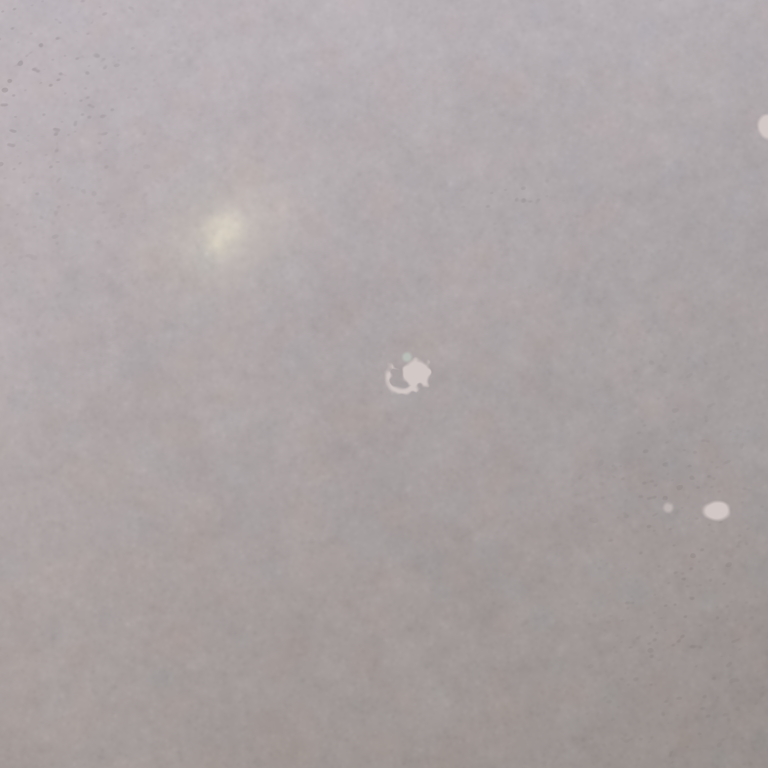
Give the GLSL for this texture, as a WebGL 1 fragment shader.

```glsl
precision highp float;
// Worn grey painted surface: a soft light falloff, faint mottling and grain,
// a warm reflected glow, a few pale paint chips and clusters of dark pits.
// Mottling is cellular: each jittered cell adds one soft signed spot.

uniform vec2 u_resolution;

// Surface colour at the four corners
const vec3 TOP_LEFT = vec3(0.742, 0.712, 0.732);
const vec3 TOP_RIGHT = vec3(0.702, 0.678, 0.694);
const vec3 LOW_LEFT = vec3(0.652, 0.618, 0.608);
const vec3 LOW_RIGHT = vec3(0.588, 0.558, 0.546);

const vec3 CHIP_COLOR = vec3(0.835, 0.795, 0.785);
const vec3 CHIP_MINT = vec3(0.74, 0.77, 0.74);
const vec3 GLOW_COLOR = vec3(0.125, 0.125, 0.070);

const vec2 GLOW_POS = vec2(0.288, 0.694);
const vec2 MAIN_CHIP = vec2(0.530, 0.512);
const float CHIP_BLUR = 0.003;    // half width of a chip edge
const float CHIP_ROUGH = 0.006;   // raggedness of the main chip
const float MOTTLE = 0.021;       // contrast of the mottling
const float TINT = 0.006;         // strength of the colour blotches
const float PIT_DEPTH = 0.075;

vec3 hash3(vec2 cell) {
  vec3 q = vec3(dot(cell, vec2(127.1, 311.7)),
                dot(cell, vec2(269.5, 183.3)),
                dot(cell, vec2(419.2, 371.9)));
  return fract(sin(q) * 43758.545);
}

// Sum of soft spots, one per jittered cell, with random sign and strength
float spots(vec2 p) {
  vec2 cell = floor(p);
  float sum = 0.0;
  for (int j = -1; j <= 1; j++) {
    for (int i = -1; i <= 1; i++) {
      vec2 c = cell + vec2(float(i), float(j));
      vec3 h = hash3(c);
      vec2 d = p - c - h.xy;
      sum += (2.0 * h.z - 1.0) * exp(-5.0 * dot(d, d));
    }
  }
  return sum;
}

// Layers from broad blotches down to fine grain
float mottling(vec2 p) {
  float sum = 0.0;
  float scale = 9.0;
  float weight = 0.4;
  for (int i = 0; i < 5; i++) {
    sum += weight * spots(p * scale + 17.3 * float(i));
    scale *= 2.05;
    weight *= 1.12;
  }
  return sum;
}

// Approximate signed distance to an ellipse
float ellipse(vec2 p, vec2 radius) {
  return (length(p / radius) - 1.0) * min(radius.x, radius.y);
}

float coverage(float d) {
  return 1.0 - smoothstep(-CHIP_BLUR, CHIP_BLUR, d);
}

float cluster(vec2 p, vec2 center, vec2 size) {
  vec2 d = (p - center) / size;
  return exp(-dot(d, d));
}

// Ragged flake with a thin hook curling round its lower left
float mainChip(vec2 p) {
  float rough = CHIP_ROUGH * spots(p * 110.0);
  float flake = ellipse(p - vec2(0.012, 0.001), vec2(0.016, 0.018));
  vec2 q = p - vec2(-0.006, -0.004);
  float hook = abs(length(q) - 0.018) - 0.004;
  hook = max(hook, q.x + q.y - 0.004);
  return min(flake, hook) + rough;
}

void main() {
  vec2 p = gl_FragCoord.xy / u_resolution;

  // Light falloff
  vec3 color = mix(mix(LOW_LEFT, LOW_RIGHT, p.x),
                   mix(TOP_LEFT, TOP_RIGHT, p.x), p.y);

  // Mottling and faint colour blotches
  color += MOTTLE * mottling(p);
  color += TINT * spots(p * 24.0 + 51.0) * vec3(1.0, -0.2, -1.0);

  // Dark pits, short and slanted, gathered in a few worn zones
  float wear = 0.08 + cluster(p, vec2(0.02, 0.92), vec2(0.15, 0.20))
             + 0.6 * cluster(p, vec2(0.67, 0.74), vec2(0.06, 0.03))
             + 0.5 * cluster(p, vec2(0.88, 0.25), vec2(0.10, 0.28));
  vec2 slanted = vec2(p.x + p.y, 1.5 * (p.y - 0.6 * p.x));
  float pits = smoothstep(0.40, 0.95, spots(slanted * 75.0 + 9.0));
  color -= PIT_DEPTH * min(wear, 1.0) * pits;

  // Warm reflection: small core within a wide, tilted halo
  vec2 g = p - GLOW_POS;
  g.y -= 0.25 * g.x;
  float glow = 0.70 * exp(-dot(g, g) / 0.0007)
             + 0.45 * exp(-dot(g * vec2(0.75, 1.0), g) / 0.0055);
  color += GLOW_COLOR * glow * (1.0 + 0.25 * spots(p * 70.0));

  // Paint chips
  float chips = coverage(mainChip(p - MAIN_CHIP));
  float wobble = 0.002 * spots(p * 80.0);
  float ovals = ellipse(p - vec2(0.933, 0.335), vec2(0.017, 0.012));
  ovals = min(ovals, ellipse(p - vec2(1.002, 0.836), vec2(0.015, 0.016)));
  chips = max(chips, coverage(ovals + wobble));
  chips = max(chips, 0.6 * coverage(length(p - vec2(0.870, 0.339)) - 0.006));
  color = mix(color, CHIP_COLOR, 0.93 * chips);
  float mint = coverage(length(p - MAIN_CHIP - vec2(0.0, 0.023)) - 0.006);
  color = mix(color, CHIP_MINT, 0.8 * mint);

  gl_FragColor = vec4(clamp(color, 0.0, 1.0), 1.0);
}
```
